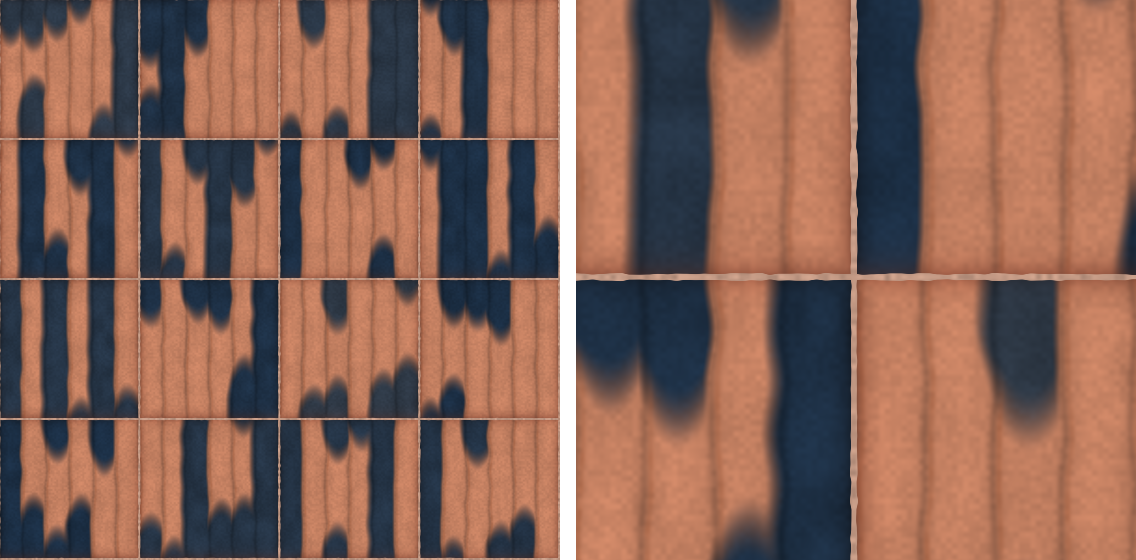
Left: the whole. Right: its middle third, enlarged.
Write a Shadertoy shader that draws this pattern.

```glsl
float hash(vec2 p) {
    return fract(sin(dot(p, vec2(127.1, 311.7))) * 43758.5453);
}

float noise(vec2 p) {
    vec2 i = floor(p), f = fract(p);
    f = f * f * (3.0 - 2.0 * f);
    return mix(mix(hash(i), hash(i + vec2(1, 0)), f.x),
               mix(hash(i + vec2(0, 1)), hash(i + 1.0), f.x), f.y);
}

// Blue glaze in one rib; x runs 0..1 across the rib, y up the tile
float glaze(vec2 tile, float rib, float x, float y) {
    vec2 seed = tile * 7.3 + vec2(rib * 1.7, rib * 3.1);
    float kind = hash(seed);
    float a = hash(seed + 19.4), b = hash(seed + 41.8);
    float low = -1.0, high = 2.0;
    if (kind < 0.25) low = 2.0;
    else if (kind > 0.47) {
        if (kind < 0.65 || kind > 0.86) low = mix(0.08, 0.42, a);
        if (kind > 0.65) high = mix(0.55, 0.93, b);
    }
    float bulge = 0.09 * pow(2.0 * x - 1.0, 2.0);
    float lower = 1.0 - smoothstep(-0.08, 0.08, y - low + bulge);
    float upper = smoothstep(-0.08, 0.08, y - high - bulge);
    return max(lower, upper);
}

void mainImage(out vec4 fragColor, in vec2 fragCoord) {
    float px = 4.0 / iResolution.y;
    vec2 p = fragCoord * px + vec2(0.005, -0.007);
    vec2 tile = floor(p), q = fract(p);
    float grain = noise(p * 75.0) - 0.5;
    float cloud = noise(p * vec2(14.0, 9.0)) - 0.5;

    // Six vertical ribs with slightly wavering edges
    float x = clamp(q.x * 6.0 + 0.10 * (noise(p * vec2(6.0, 8.0)) - 0.5), 0.0, 5.999);
    float rib = floor(x), f = x - rib;
    float here = glaze(tile, rib, f, q.y);
    float next = rib < 5.0 ? glaze(tile, rib + 1.0, f - 1.0, q.y) : here;
    float fade = mix(0.86, 0.68, step(here, next));
    float blue = mix(here, next, smoothstep(fade, 1.0, f));
    blue = clamp(blue + 0.3 * grain * blue * (1.0 - blue), 0.0, 1.0);

    // Clay and glaze, with a hazier blue on some tiles
    float haze = pow(hash(tile + 8.6), 2.0);
    vec3 clay = vec3(0.765, 0.500, 0.380) * (1.0 + 0.10 * grain + 0.08 * cloud);
    vec3 navy = mix(vec3(0.105, 0.180, 0.265), vec3(0.190, 0.230, 0.280), haze);
    navy *= 1.0 + 0.12 * grain + 0.22 * cloud;
    vec3 color = mix(clay, navy, blue);
    color *= 1.0 - 0.56 * blue * (1.0 - blue);

    // Rounded relief, dark seams and a rusty line beside each seam
    float seam = min(f, 1.0 - f);
    color *= 0.95 + 0.07 * sin(3.14159 * f);
    color *= 1.0 - 0.16 * exp(-pow(seam / 0.07, 2.0));
    float rust = exp(-pow((f - 0.09) / 0.05, 2.0)) * (0.5 + noise(p * vec2(20.0, 30.0)));
    color = mix(color, vec3(0.62, 0.34, 0.21), 0.28 * rust * (1.0 - blue));

    // Darker, redder tile rim
    vec2 rim = min(q, 1.0 - q);
    float edge = min(rim.x, rim.y);
    color *= 1.0 - vec3(0.20, 0.30, 0.32) * exp(-edge / 0.025);
    color = mix(color, vec3(0.50, 0.27, 0.21), 0.35 * exp(-q.y / 0.03));

    // Ragged pale grout
    float width = 0.0075 + 0.005 * (noise(p * 45.0) - 0.5);
    float grout = 1.0 - smoothstep(-0.5 * px, 0.5 * px, edge - width);
    vec3 mortar = vec3(0.750, 0.590, 0.510) * (1.0 + 0.22 * grain);
    color = mix(color, mortar, grout);

    fragColor = vec4(color, 1.0);
}
```
